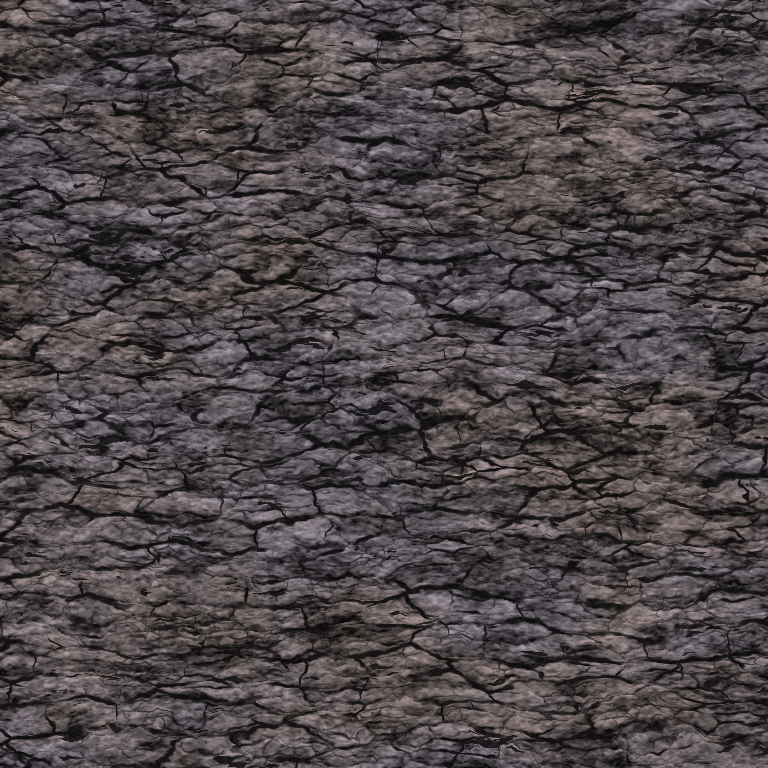
This texture is drawn by a Shadertoy shader. Its source:

```glsl
// Weathered tree bark: stacked ragged plates split by dark, mostly horizontal cracks.

const vec3 BARK_TINT = vec3(1.00, 0.915, 0.945);
const vec3 WARM_TINT = vec3(1.02, 0.995, 0.95);
const vec3 COOL_TINT = vec3(0.98, 1.00, 1.05);
const float PLATE_TONE = 0.445;
const float CRACK_TONE = 0.075;

float hash(vec2 p) {
    return fract(sin(dot(p, vec2(127.1, 311.7))) * 43758.5453);
}

float noise(vec2 p) {
    vec2 cell = floor(p), f = fract(p);
    f = f * f * (3.0 - 2.0 * f);
    float low = mix(hash(cell), hash(cell + vec2(1, 0)), f.x);
    float high = mix(hash(cell + vec2(0, 1)), hash(cell + vec2(1, 1)), f.x);
    return mix(low, high, f.y);
}

float fbm(vec2 p, int octaves) {
    float sum = 0.0, total = 0.0, amp = 0.5;
    for (int i = 0; i < octaves; i++) {
        sum += amp * noise(p);
        total += amp;
        amp *= 0.6;
        p = mat2(1.98, 0.16, -0.16, 1.98) * p + 17.3;
    }
    return sum / total;
}

// Bends straight plate borders into ragged ones.
vec2 warp(vec2 p) {
    vec2 broad = vec2(fbm(p * vec2(9, 14), 2), fbm(p * vec2(7, 12) + 31.0, 2)) - 0.5;
    vec2 ragged = vec2(fbm(p * vec2(50, 70), 3), fbm(p * vec2(42, 60) + 9.0, 3)) - 0.5;
    return p + broad * vec2(0.04, 0.028) + ragged * vec2(0.018, 0.013);
}

// Plate centre inside its grid cell; rows are staggered like masonry.
vec2 centre(vec2 cell) {
    vec2 jitter = vec2(hash(cell), hash(cell + 57.3));
    return jitter * vec2(0.6, 0.8) + vec2(0.4 * mod(cell.y, 2.0), 0.1);
}

// Stretched Voronoi: x = border distance, y = upward slant of the border, z = plate id.
vec3 plates(vec2 p, vec2 freq, float seed) {
    vec2 q = p * freq + seed, cell = floor(q), f = fract(q);
    vec2 nearCell = vec2(0), nearPoint = vec2(0);
    float best = 9.0;
    for (int y = -1; y <= 1; y++)
    for (int x = -1; x <= 1; x++) {
        vec2 g = vec2(x, y);
        vec2 r = g + centre(cell + g) - f;
        if (dot(r, r) < best) {
            best = dot(r, r);
            nearCell = g;
            nearPoint = r;
        }
    }
    float border = 9.0, slant = 0.0;
    for (int y = -2; y <= 2; y++)
    for (int x = -2; x <= 2; x++) {
        vec2 g = nearCell + vec2(x, y);
        vec2 r = g + centre(cell + g) - f;
        vec2 across = r - nearPoint;
        if (dot(across, across) > 0.0001) {
            vec2 n = normalize(across) * freq;
            float d = dot(0.5 * (r + nearPoint), normalize(across)) / length(n);
            if (d < border) {
                border = d;
                slant = normalize(n).y;
            }
        }
    }
    return vec3(border, slant, hash(cell + nearCell + 3.7));
}

// Crack coverage; the width swells and fades along the border.
float crack(vec3 plate, vec2 p, float width, float openness, float px) {
    float swell = smoothstep(0.62 - openness, 0.95 - openness, fbm(p * vec2(20, 34) + width * 9000.0, 3));
    float w = width * swell * mix(0.45, 1.0, abs(plate.y));
    return swell * (1.0 - smoothstep(w * 0.6 - px * 0.3, w + px * 0.7, plate.x));
}

// Upper rims catch light, lower rims fall into shade.
float rim(vec3 plate, float reach) {
    return exp(-plate.x / reach) * (plate.y * 0.6 - 0.4);
}

float height(vec2 p) {
    return fbm(p * vec2(26, 58), 4);
}

void mainImage(out vec4 fragColor, in vec2 fragCoord) {
    vec2 uv = fragCoord / iResolution.y;
    float px = 1.0 / iResolution.y;
    vec2 p = warp(uv);

    // Three sizes of plate
    vec3 large = plates(p, vec2(10, 27), 3.0);
    vec3 medium = plates(p + 0.3, vec2(18, 52), 11.0);
    vec3 small = plates(p + 0.7, vec2(38, 95), 23.0);

    // Plate surface: patches, lit relief and fine grain
    vec2 surface = mix(uv, p, 0.6);
    float relief = height(surface) - height(surface + vec2(-0.001, 0.0028));
    float grain = fbm(uv * vec2(150, 215), 2) - 0.5;
    float tone = PLATE_TONE + (fbm(uv * vec2(9, 20) + 5.0, 4) - 0.5) * 0.20;
    tone += (large.z - 0.5) * 0.05 + (medium.z - 0.5) * 0.07 + (small.z - 0.5) * 0.04;
    tone += relief * 0.75 + grain * 0.30;

    // Ledge shading and small hollows
    tone += 0.17 * rim(large, 0.005) + 0.13 * rim(medium, 0.003) + 0.07 * rim(small, 0.002);
    tone -= 0.17 * smoothstep(0.50, 0.32, fbm(surface * vec2(20, 58) + 70.0, 4));

    // Open cracks, hairlines and lens-shaped splits
    float gap = crack(large, uv, 0.0036, 0.30, px);
    gap = max(gap, crack(medium, uv, 0.0023, 0.22, px));
    gap = max(gap, 0.65 * crack(small, uv, 0.0013, 0.16, px));
    float split = smoothstep(0.29, 0.24, fbm(p * vec2(20, 85) + 40.0, 4));
    gap = max(gap, 0.9 * split);
    tone = mix(tone, CRACK_TONE + grain * 0.08, gap);

    // Drifting warm and cool stain
    float warmth = smoothstep(0.30, 0.70, fbm(uv * vec2(6, 11) + 80.0, 4));
    vec3 bark = BARK_TINT * mix(COOL_TINT, WARM_TINT, warmth);
    fragColor = vec4(bark * clamp(tone, 0.05, 0.66), 1.0);
}
```
